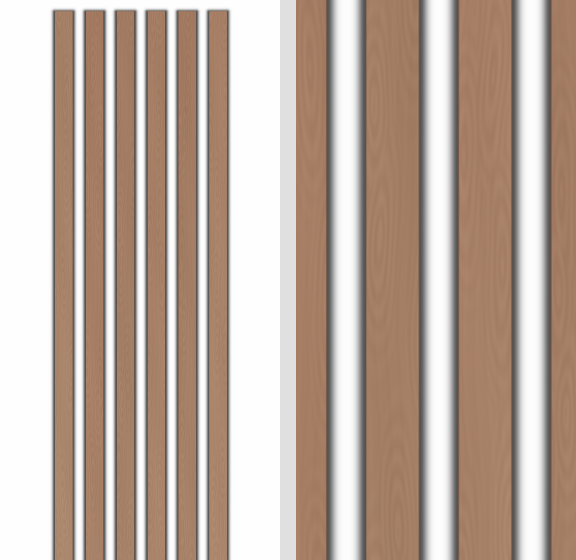
Left, the full canvas; right, a detail of the centre.
A WebGL 2 fragment shader for this pattern:

```glsl
#version 300 es
precision highp float;
// Six upright wooden slats on white, running off the bottom edge.
// Each slat is a box distance field with a soft shadow; its grain is made of
// layered sines and rings around stretched cellular feature points.

#define SLAT_COUNT 6.0
#define FIRST_CENTER 0.2279
#define PITCH 0.1102
#define HALF_WIDTH 0.0325
#define SLAT_TOP 1.961
#define SHADOW_SIZE 0.0088
#define SHADOW_DEPTH 0.67
#define SHADOW_DROP 0.004
#define EDGE_WIDTH 0.0026
#define GRAIN_STRENGTH 0.022
#define TONE_VARIATION 0.022

uniform vec2 u_resolution;
out vec4 fragColor;

const vec3 BACKGROUND = vec3(0.995);
const vec3 WOOD = vec3(0.655, 0.505, 0.405);
const vec3 WOOD_EDGE = vec3(0.40, 0.31, 0.26);

float hash(vec2 p) {
    return fract(sin(dot(p, vec2(127.1, 311.7))) * 43758.55);
}

// Signed distance to a slat, centred on x = 0 and open at the bottom.
float slatDistance(vec2 p) {
    vec2 d = vec2(abs(p.x) - HALF_WIDTH, p.y - SLAT_TOP);
    return length(max(d, 0.0)) + min(max(d.x, d.y), 0.0);
}

// Distance to the nearest feature point, one per cell.
float cellular(vec2 p) {
    vec2 cell = floor(p);
    float nearest = 4.0;
    for (int y = -1; y <= 1; y++) {
        for (int x = -1; x <= 1; x++) {
            vec2 c = cell + vec2(x, y);
            vec2 point = c + vec2(hash(c), hash(c + 37.0));
            nearest = min(nearest, length(p - point));
        }
    }
    return nearest;
}

// Long fibres plus nested ovals, roughly in -1..1.
float woodGrain(vec2 p, float seed) {
    float shift = seed * 17.3;
    float bend = 0.004 * sin(p.y * 7.0 + shift) + 0.0015 * sin(p.y * 23.0 - shift);
    vec2 q = vec2(p.x + bend, p.y);

    float fibres = 0.5 * sin(q.x * 430.0 + 2.0 * sin(q.y * 5.0 + shift))
                 + 0.3 * sin(q.x * 910.0 + 3.0 * sin(q.y * 9.0 - shift));

    float oval = cellular(q * vec2(22.0, 3.2) + vec2(shift, shift * 1.7));
    float rings = sin(oval * 48.0 + 1.5 * sin(q.y * 31.0 + q.x * 90.0));
    float ringMask = smoothstep(0.85, 0.15, oval);

    float clouds = sin(q.x * 70.0 + q.y * 4.0 + shift) * sin(q.y * 6.5 + shift * 2.0);
    return 0.35 * fibres + 0.55 * rings * ringMask + 0.4 * clouds;
}

vec3 woodColor(vec2 p, float index) {
    float tone = hash(vec2(index, 5.0)) - 0.5;
    float warmth = hash(vec2(index, 9.0)) - 0.5;
    vec3 color = WOOD + TONE_VARIATION * (tone + warmth * vec3(0.7, -0.5, -0.7));
    // Slightly deeper and redder toward the top.
    color += mix(vec3(0.012, 0.012, 0.010), vec3(-0.012, -0.022, -0.022), p.y * 0.5);
    return color + GRAIN_STRENGTH * woodGrain(p, index + 1.0);
}

void main() {
    // Canvas units: width 1, height 2.
    vec2 p = gl_FragCoord.xy / u_resolution * vec2(1.0, 2.0);
    float pixel = max(1.0 / u_resolution.x, 2.0 / u_resolution.y);

    // Nearest slat.
    float index = clamp(round((p.x - FIRST_CENTER) / PITCH), 0.0, SLAT_COUNT - 1.0);
    vec2 local = vec2(p.x - FIRST_CENTER - index * PITCH, p.y);
    float dist = slatDistance(local);

    // Shadow falls slightly downward.
    float shadowDist = max(slatDistance(local + vec2(0.0, SHADOW_DROP)), 0.0) / SHADOW_SIZE;
    float shadow = SHADOW_DEPTH * exp(-shadowDist * shadowDist);
    vec3 color = BACKGROUND * (1.0 - shadow);

    // Slat face with a dark rim.
    vec3 face = mix(WOOD_EDGE, woodColor(local, index), smoothstep(0.0, EDGE_WIDTH, -dist));
    color = mix(color, face, smoothstep(0.5 * pixel, -0.5 * pixel, dist));

    fragColor = vec4(color, 1.0);
}
```
